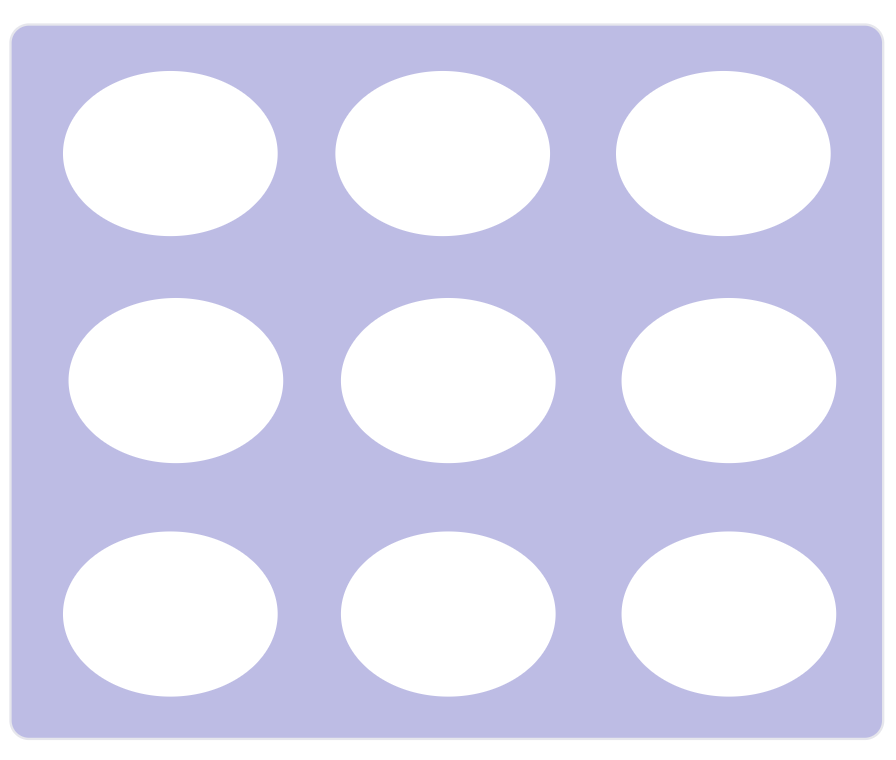
Reproduce this pattern procedurally as a WebGL 2 fragment shader.

```glsl
#version 300 es
precision highp float;
// Lavender rounded panel with a fine grey rim and a 3 x 3 grid of slightly shifted white ovals.

uniform vec2 u_resolution;
out vec4 outColor;

// Lengths are fractions of the canvas width.
const float CANVAS_HEIGHT = 434.0 / 512.0;
const vec2 PANEL_CENTER = vec2(0.4987, 0.4219);
const vec2 PANEL_HALF = vec2(0.4883, 0.3997);
const float CORNER_RADIUS = 0.022;
const float RIM_WIDTH = 0.0026;

const int GRID = 3;
const vec3 COLUMN_X = vec3(0.1901, 0.4941, 0.8073); // left to right
const vec3 ROW_Y = vec3(0.1628, 0.4232, 0.6764);    // bottom to top
const vec2 OVAL_RADII = vec2(0.1198, 0.0921);
const float OVAL_SHIFT = 0.0062;

const vec3 LAVENDER = vec3(0.74, 0.737, 0.896);
const vec3 RIM_GREY = vec3(0.90, 0.90, 0.925);
const vec3 WHITE = vec3(1.0);

float roundedBox(vec2 p, vec2 halfSize, float radius) {
  vec2 q = abs(p) - halfSize + radius;
  return length(max(q, 0.0)) + min(max(q.x, q.y), 0.0) - radius;
}

// First-order distance to an ellipse, accurate near its edge.
float ellipse(vec2 p, vec2 radii) {
  float k = length(p / radii);
  float slope = length(p / (radii * radii));
  return (k - 1.0) * k / max(slope, 1e-4);
}

// Antialiased coverage of the inside of a shape.
float fill(float d, float pixel) {
  return clamp(0.5 - d / pixel, 0.0, 1.0);
}

void main() {
  vec2 p = gl_FragCoord.xy / u_resolution * vec2(1.0, CANVAS_HEIGHT);
  float pixel = 1.0 / u_resolution.x;

  // Panel and rim
  float panel = roundedBox(p - PANEL_CENTER, PANEL_HALF, CORNER_RADIUS);
  vec3 color = mix(WHITE, RIM_GREY, fill(panel, pixel));
  color = mix(color, LAVENDER, fill(panel + RIM_WIDTH, pixel));

  // Ovals: the lower two rows sit a little right, except the first one
  float ovals = 1.0;
  for (int row = 0; row < GRID; row++) {
    for (int col = 0; col < GRID; col++) {
      bool shifted = row < GRID - 1 && row + col > 0;
      vec2 center = vec2(COLUMN_X[col] + (shifted ? OVAL_SHIFT : 0.0), ROW_Y[row]);
      ovals = min(ovals, ellipse(p - center, OVAL_RADII));
    }
  }
  color = mix(color, WHITE, fill(ovals, pixel));

  outColor = vec4(color, 1.0);
}
```
